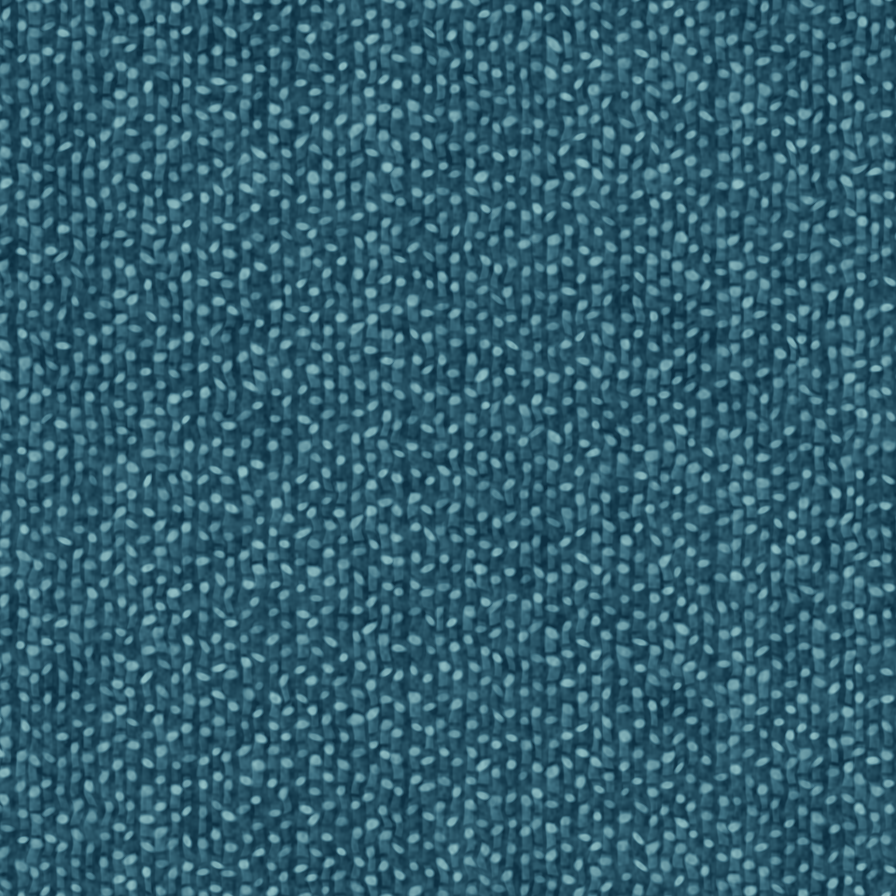
A Shadertoy shader for this texture:

```glsl
// Coarse teal woven cloth: staggered upright yarns with pale raised knots.

float hash(vec2 p) {
    vec3 q = fract(vec3(p.xyx) * 0.1031);
    q += dot(q, q.yzx + 33.33);
    return fract((q.x + q.y) * q.z);
}

float noise(vec2 p) {
    vec2 i = floor(p), f = fract(p);
    f = f * f * (3.0 - 2.0 * f);
    return mix(mix(hash(i), hash(i + vec2(1, 0)), f.x),
               mix(hash(i + vec2(0, 1)), hash(i + vec2(1, 1)), f.x), f.y);
}

// Dark valley, mid yarn and pale highlight
vec3 dye(float tone) {
    vec3 low = mix(vec3(0.05, 0.19, 0.26), vec3(0.25, 0.45, 0.52), clamp(tone * 2.0, 0.0, 1.0));
    return mix(low, vec3(0.56, 0.74, 0.76), clamp(tone * 2.0 - 1.0, 0.0, 1.0));
}

void mainImage(out vec4 fragColor, in vec2 fragCoord) {
    vec2 uv = fragCoord / iResolution.xy;

    // 64 yarns across, 32 stitches down, slightly bent
    vec2 weave = uv * vec2(64.0, 32.0);
    weave.x += 0.45 * (noise(weave * vec2(0.5, 1.6)) - 0.5);
    weave.y += 0.30 * (noise(weave * vec2(0.8, 0.6) + 40.0) - 0.5);

    // Shaded cross yarns behind
    float tone = 0.04 + 0.24 * noise(weave * vec2(1.1, 2.6) + 9.0);
    float knots = 0.0, shadow = 0.0;

    for (int k = -1; k <= 1; k++) {
        float column = floor(weave.x) + float(k);
        float x = weave.x - column - 0.5 - 0.25 * (hash(vec2(column, 71.0)) - 0.5);
        float y = weave.y + 0.5 * mod(column, 2.0) + 0.4 * (hash(vec2(column, 23.0)) - 0.5);
        float f = fract(y);

        // Stitch variation recurs every seven rows
        vec2 id = vec2(column, mod(floor(y), 7.0));
        float shade = hash(id + 3.0), size = hash(id + 57.0), lean = hash(id + 131.0) - 0.5;

        // Upright yarn, lit from the left
        float halfWidth = mix(0.24, 0.40, size);
        float body = 1.0 - smoothstep(halfWidth - 0.10, halfWidth + 0.10, abs(x));
        body *= smoothstep(0.0, 0.12, f) * (1.0 - smoothstep(0.86, 1.0, f));
        float bodyTone = 0.17 + 0.28 * shade + 0.12 * f - 0.22 * x;
        tone = mix(tone, bodyTone, body * 0.9);

        // Leaning knot near the top of each stitch, with shade beneath
        vec2 q = vec2(x - 0.25 * lean, f - 0.68 - 0.12 * (shade - 0.5));
        q.y += 0.35 * lean * q.x;
        vec2 radius = vec2(0.40 + 0.22 * size, 0.17 + 0.07 * shade);
        float knot = 1.0 - smoothstep(0.45, 1.1, length(q / radius));
        knots = max(knots, knot * (0.45 + 0.5 * hash(id + 211.0)));
        vec2 below = (q + vec2(-0.35, 0.18)) / vec2(0.5, 0.22);
        shadow = max(shadow, 1.0 - smoothstep(0.3, 1.1, length(below)));
    }

    tone *= 1.0 - 0.45 * shadow;
    tone = max(tone, mix(tone, 0.95, knots));

    // Fine fibres and broad uneven dye
    tone += 0.16 * (noise(uv * vec2(260.0, 150.0)) - 0.5);
    tone += 0.12 * (noise(uv * vec2(230.0, 250.0) + 70.0) - 0.5);
    tone += 0.06 * (noise(uv * vec2(12.0, 5.0)) - 0.5);

    fragColor = vec4(dye(tone), 1.0);
}
```
